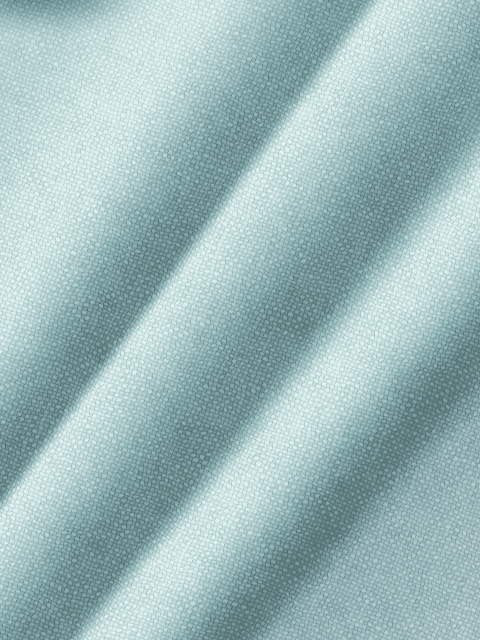
Write a Shadertoy shader that draws this texture.

```glsl
// Pale teal plain-weave cloth draped in soft diagonal folds.

const vec3 SHADOW = vec3(0.335, 0.450, 0.460);
const vec3 MIDTONE = vec3(0.530, 0.675, 0.685);
const vec3 LIGHT = vec3(0.850, 0.925, 0.920);
const vec3 COOL_GREY = vec3(1.015, 0.990, 1.0);  // tint of the flat cloth at lower right

const float FOLD_SLOPE = 0.78;    // sideways drift of the folds per unit of height
const float FOLD_FAN = 0.28;      // how much the folds spread toward the top
const float FOLD_WOBBLE = 0.008;
const float BASE_TONE = 0.66;

const float THREADS = 155.0;      // threads per canvas height
const float WEAVE_ANGLE = 0.36;   // rows descend to the right
const float WEAVE_DEPTH = 0.27;
const float WEFT_CONTRAST = 0.05;
const float SLUB_DEPTH = 0.14;

// Each bend of the cloth: position, half width, tone change, widening with height
const int BEND_COUNT = 8;
const vec4 BENDS[BEND_COUNT] = vec4[BEND_COUNT](
    vec4(-0.460, 0.080,  0.22, 0.0),
    vec4(-0.278, 0.085, -0.71, 0.0),
    vec4(-0.152, 0.014,  0.71, 0.2),
    vec4(-0.048, 0.090, -0.69, 0.1),
    vec4( 0.122, 0.022,  0.68, 1.3),
    vec4( 0.268, 0.085, -0.78, 0.1),
    vec4( 0.400, 0.035,  0.34, 0.5),
    vec4( 0.550, 0.150,  0.12, 0.0));

vec2 hashGradient(vec2 cell) {
    vec3 h = fract(cell.xyx * vec3(0.1031, 0.1030, 0.0973));
    h += dot(h, h.yzx + 33.33);
    float angle = 6.28318 * fract((h.x + h.y) * h.z);
    return vec2(cos(angle), sin(angle));
}

float gradientNoise(vec2 p) {
    vec2 i = floor(p), f = p - i;
    vec2 w = f * f * f * (f * (f * 6.0 - 15.0) + 10.0);
    vec2 e = vec2(1.0, 0.0);
    float low = mix(dot(hashGradient(i), f),
                    dot(hashGradient(i + e.xy), f - e.xy), w.x);
    float high = mix(dot(hashGradient(i + e.yx), f - e.yx),
                     dot(hashGradient(i + e.xx), f - e.xx), w.x);
    return mix(low, high, w.y);
}

// Coordinate across the folds, constant along each crease
float foldCoordinate(vec2 p) {
    float across = (p.x - FOLD_SLOPE * p.y) / (1.0 + FOLD_FAN * p.y);
    return across + FOLD_WOBBLE * gradientNoise(vec2(across * 4.0, p.y * 3.0) + 7.0);
}

float foldTone(vec2 p, float across) {
    float tone = BASE_TONE;
    for (int i = 0; i < BEND_COUNT; i++) {
        vec4 bend = BENDS[i];
        float halfWidth = bend.y * (1.0 + bend.w * p.y);
        tone += bend.z * smoothstep(-halfWidth, halfWidth, across - bend.x);
    }
    // Valleys open up toward the top; a small crease shades the upper left corner
    tone += 0.14 * smoothstep(0.5, 1.0, p.y) * (1.0 - tone);
    float corner = length((p - vec2(0.06, 1.02)) * vec2(1.0, 2.4));
    return tone - 0.55 * (1.0 - smoothstep(0.02, 0.21, corner));
}

// Zero-centred relief of interlaced warp and weft threads
float weave(vec2 p, float tone) {
    float c = cos(WEAVE_ANGLE), s = sin(WEAVE_ANGLE);
    vec2 grid = mat2(c, s, -s, c) * p * THREADS;
    grid += 1.2 * vec2(gradientNoise(p * 16.0), gradientNoise(p * 16.0 + 40.0));
    grid += 0.35 * vec2(gradientNoise(p * 75.0), gradientNoise(p * 75.0 + 60.0));
    grid += 1.2 * tone;
    vec2 cell = floor(grid), f = fract(grid) - 0.5;
    bool weftOver = mod(cell.x + cell.y, 2.0) < 0.5;
    vec2 q = weftOver ? f : f.yx;
    float crown = (1.0 - 4.0 * q.y * q.y) * (1.0 - 2.0 * q.x * q.x);
    float relief = WEAVE_DEPTH * (crown - 0.556);
    relief += weftOver ? WEFT_CONTRAST : -WEFT_CONTRAST;

    // Uneven yarn, stretched along each thread direction
    vec2 along = weftOver ? vec2(grid.x * 0.18, cell.y * 0.73)
                          : vec2(grid.y * 0.18, cell.x * 0.73 + 90.0);
    relief += SLUB_DEPTH * gradientNoise(along);

    float pixelInCells = THREADS / iResolution.y;
    return relief * (1.0 - smoothstep(0.45, 1.1, pixelInCells));
}

vec3 clothColor(float tone) {
    vec3 lower = mix(SHADOW, MIDTONE, smoothstep(-0.05, 0.45, tone));
    return mix(lower, LIGHT, clamp((tone - 0.38) / 0.56, 0.0, 1.08));
}

void mainImage(out vec4 fragColor, in vec2 fragCoord) {
    // Height runs 0..1; width keeps the 3:4 layout
    vec2 p = fragCoord / iResolution.xy * vec2(0.75, 1.0);
    float across = foldCoordinate(p);
    float tone = foldTone(p, across);
    tone += 0.05 * gradientNoise(p * 9.0 + 20.0);

    float focus = mix(1.0, 0.7, smoothstep(0.65, 1.0, p.y - 0.4 * p.x));
    vec3 color = clothColor(tone + focus * weave(p, tone));
    color *= mix(vec3(1.0), COOL_GREY, smoothstep(0.28, 0.45, across));
    fragColor = vec4(clamp(color, 0.0, 1.0), 1.0);
}
```
